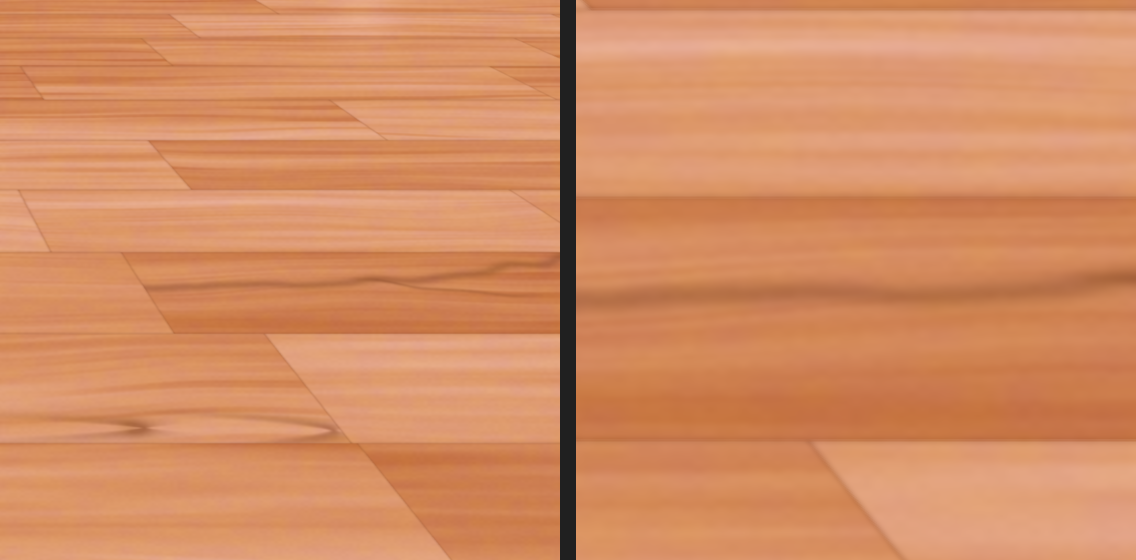
Left, the full canvas; right, a detail of the centre.
This texture is drawn by a Shadertoy shader. Its source:

```glsl
// Reddish wood parquet floor in perspective, with staggered planks and grain.

const vec2 VANISHING = vec2(-0.417, 1.521);   // where the plank ends converge
const float ROW_STEP = 0.1336;                // row spacing in inverse depth
const float FIRST_ROW = 0.6284;               // inverse depth of the nearest row
const vec3 DARK_WOOD = vec3(0.785, 0.465, 0.280);
const vec3 MID_WOOD  = vec3(0.860, 0.580, 0.400);
const vec3 PINK_WOOD = vec3(0.905, 0.670, 0.555);
const vec3 VEIN = vec3(0.60, 0.34, 0.20);

// Per row from near to far: seam position, plank length, left tone, right tone
const vec4 PLANKS[10] = vec4[10](
    vec4(0.804, 1.15, 0.56, 0.22), vec4(0.796, 1.15, 0.46, 0.60),
    vec4(0.652, 1.15, 0.30, 0.20), vec4(0.523, 1.02, 0.78, 0.66),
    vec4(0.883, 1.15, 0.70, 0.34), vec4(1.437, 1.15, 0.50, 0.66),
    vec4(0.709, 1.31, 0.28, 0.52), vec4(1.136, 1.13, 0.26, 0.44),
    vec4(1.315, 1.25, 0.34, 0.70), vec4(1.675, 1.15, 0.36, 0.48));

// Lightness slope across the left plank of each row
const float TILT[10] = float[10](-0.6, -0.4, 0.0, -0.2, 0.0, -0.7, 0.0, 0.0, 0.0, 0.0);

float hash(vec2 p) {
    vec3 q = fract(vec3(p.xyx) * 0.1031);
    q += dot(q, q.yzx + 33.33);
    return fract((q.x + q.y) * q.z);
}

float noise(vec2 p) {
    vec2 cell = floor(p), f = fract(p);
    f = f * f * (3.0 - 2.0 * f);
    return mix(mix(hash(cell), hash(cell + vec2(1, 0)), f.x),
               mix(hash(cell + vec2(0, 1)), hash(cell + vec2(1, 1)), f.x), f.y);
}

float line(float dist, float width) {
    return exp(-dist * dist / (width * width));
}

vec3 woodColor(float tone) {
    vec3 c = mix(DARK_WOOD, MID_WOOD, clamp(tone * 2.0, -0.25, 1.0));
    return mix(c, PINK_WOOD, clamp(tone * 2.0 - 1.0, 0.0, 1.15));
}

// Streaks along the plank, centred on zero; p = (along, across)
float grain(vec2 p, float seed, float depth) {
    float across = p.y + 0.16 * (noise(vec2(p.x * 3.0, p.y * 2.0 + seed)) - 0.5);
    float broad = noise(vec2(p.x * 1.1 + seed, across * 5.0 + seed)) - 0.5;
    float fine = noise(vec2(p.x * 1.8 + seed, across * 13.0 + seed * 3.0)) - 0.5;
    float hair = noise(vec2(p.x * 4.0, across * 32.0 + seed * 5.0)) - 0.5;
    float streak = smoothstep(0.66, 0.92, noise(vec2(p.x * 1.4, across * 9.0 + seed * 7.0)));
    return 0.42 * broad + 0.32 * fine
         + 0.20 * hair * smoothstep(0.5, 1.0, depth) - 0.30 * streak + 0.03;
}

// Pointed growth ring opening to the left of its tip
float growthRing(vec2 p, vec2 tip, float curve) {
    vec2 q = p - tip;
    float slope = 12.0 * curve * q.y;
    float dist = (q.x + curve * q.y * q.y) / sqrt(1.0 + slope * slope);
    return line(dist, 0.006) * exp(min(q.x, 0.0) * 7.0);
}

// Wavy dark vein rising towards the right
float wavyVein(vec2 p) {
    float x = p.x - 0.78;
    float wobble = 0.09 * (noise(vec2(p.x * 15.0, 3.0)) - 0.5);
    float main = line(p.y - 0.53 - 0.9 * x * x - wobble, 0.05);
    float branch = line(p.y - 0.62 + 0.65 * (p.x - 1.02) - wobble, 0.025)
                 * smoothstep(1.0, 1.1, p.x) * smoothstep(1.36, 1.25, p.x);
    return 0.55 * main + 0.4 * branch;
}

vec3 floorColor(vec2 uv) {
    // Project the canvas onto the floor
    float depth = VANISHING.y - uv.y;
    float along = (uv.x - VANISHING.x) / depth;
    float rowPos = (1.0 / depth - FIRST_ROW) / ROW_STEP;
    int row = clamp(int(floor(rowPos)), 0, 9);
    vec2 p = vec2(along, fract(rowPos));

    // Pick the plank and its base tone
    vec4 plank = PLANKS[row];
    float plankPos = (along - plank.x) / plank.y;
    float index = floor(plankPos);
    bool isLeft = index < 0.0;
    float seed = 17.0 * float(row) + 5.3 * index + 11.0;
    float tone = isLeft ? plank.z + TILT[row] * (p.y - 0.5) : plank.w;
    tone -= index > 0.5 ? 0.18 : 0.0;
    vec3 color = woodColor(tone + grain(p, seed, depth));

    // Figured grain on two of the planks
    if (row == 1 && isLeft) {
        float rings = growthRing(p, vec2(0.525, 0.12), 18.0)
                    + growthRing(p, vec2(0.785, 0.10), 9.0);
        rings += 0.5 * line(length((p - vec2(0.51, 0.12)) * vec2(1.0, 0.25)), 0.018);
        color = mix(color, VEIN, min(0.6 * rings, 0.75));
    }
    if (row == 2 && !isLeft) color = mix(color, VEIN, wavyVein(p));

    // Thin joints between planks and rows
    float endGap = abs(plankPos - round(plankPos)) * plank.y * depth;
    float rowGap = min(p.y, 1.0 - p.y) * ROW_STEP * depth * depth;
    float joint = 0.28 * line(endGap, 0.0025) + 0.25 * line(rowGap, 0.0022);
    return mix(color, VEIN, joint);
}

void mainImage(out vec4 fragColor, in vec2 fragCoord) {
    vec2 uv = fragCoord / iResolution.xy;
    vec3 color = vec3(0.0);
    for (int i = 0; i < 9; i++) {             // soft supersampling
        vec2 offset = vec2(i % 3, i / 3) - 1.0;
        color += floorColor(uv + offset * 0.0009) / 9.0;
    }
    // Mottled tint and a faint reflection at the far end
    color += 0.035 * (noise(uv * vec2(40.0, 60.0)) - 0.5) * vec3(0.3, 0.6, -1.0);
    color += 0.012 * (noise(uv * vec2(150.0, 220.0)) - 0.5);
    color += vec3(0.03, 0.05, 0.07) * line(uv.x - 0.65, 0.06) * smoothstep(0.85, 1.0, uv.y);
    fragColor = vec4(color, 1.0);
}
```
